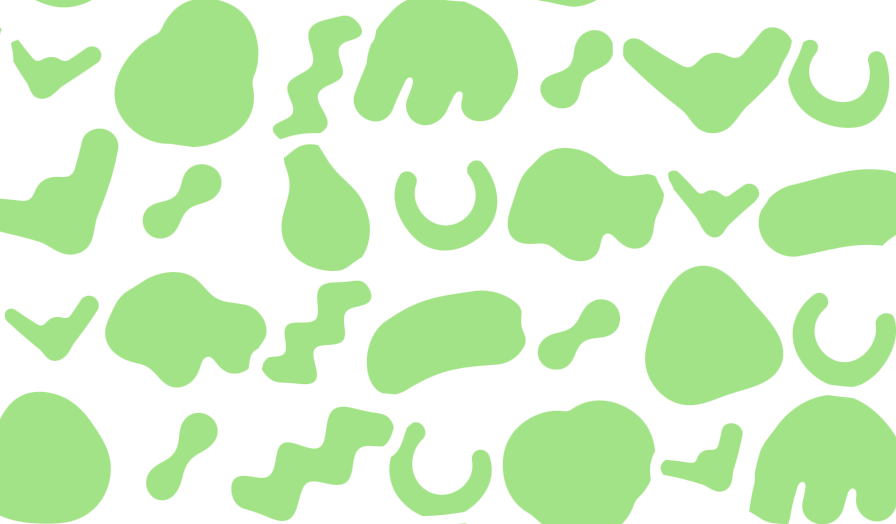
Reproduce this pattern procedurally as a Shadertoy shader.

```glsl
// Scattered soft green blobs, worms, pebbles and crescents on white.

float hash(vec2 p) {
    return fract(sin(dot(p, vec2(127.1, 311.7))) * 43758.5453);
}

float smoothMin(float a, float b, float k) {
    float h = max(k - abs(a - b), 0.0) / k;
    return min(a, b) - h * h * k * 0.25;
}

float smoothMax(float a, float b, float k) {
    return -smoothMin(-a, -b, k);
}

// Capsule whose radius changes from ra to rb
float capsule(vec2 p, vec2 a, vec2 b, float ra, float rb) {
    vec2 pa = p - a, ba = b - a;
    float h = clamp(dot(pa, ba) / dot(ba, ba), 0.0, 1.0);
    return length(pa - ba * h) - mix(ra, rb, h);
}

float roundedTriangle(vec2 p) {
    return length(p) - 0.48 * (1.0 - 0.1 * sin(3.0 * atan(p.y, p.x)));
}

// Dome with three drips of decreasing length
float drippingDome(vec2 p) {
    float d = smoothMax(length(p) - 0.53, -0.1 - p.y, 0.05);
    for (float i = 0.0; i < 3.0; i++) {
        float x = 0.37 * (i - 1.0);
        float drip = capsule(p, vec2(x, 0.05), vec2(x, -0.38 + 0.11 * i), 0.16, 0.15);
        d = smoothMin(d, drip, 0.07);
    }
    return d;
}

// Cap with a side arm and two stubby feet
float leggedCap(vec2 p) {
    float d = capsule(p, vec2(-0.2, 0.05), vec2(-0.1, 0.1), 0.31, 0.32);
    d = smoothMin(d, capsule(p, vec2(0.0), vec2(0.43, -0.06), 0.2, 0.16), 0.14);
    d = smoothMin(d, length(p - vec2(-0.43, -0.05)) - 0.14, 0.12);
    d = smoothMin(d, length(p - vec2(-0.1, -0.26)) - 0.16, 0.12);
    return smoothMin(d, length(p - vec2(0.32, -0.26)) - 0.14, 0.12);
}

// Wavy band lying on a falling diagonal
float worm(vec2 p) {
    p = mat2(0.7, 0.714, -0.714, 0.7) * vec2(p.x, -p.y);
    float bend = 0.075 * sin(p.x * 13.0);
    float width = 0.15 + 0.16 * p.x * p.x;
    return (length(vec2(max(abs(p.x) - 0.43, 0.0), p.y - bend)) - width) * 0.8;
}

// Two arms meeting at a corner with a bump between them
float boomerang(vec2 p) {
    vec2 corner = vec2(0.12, -0.24);
    float d = capsule(p, corner, vec2(-0.52, 0.14), 0.14, 0.1);
    d = smoothMin(d, capsule(p, corner, vec2(0.5, 0.32), 0.14, 0.13), 0.1);
    return smoothMin(d, length(p - vec2(0.08, 0.0)) - 0.18, 0.1);
}

float pill(vec2 p) {
    p.y += 0.2 * p.x * p.x;
    float d = capsule(p, vec2(-0.34, 0.0), vec2(0.34, 0.0), 0.26, 0.28);
    return smoothMax(d, 0.08 - length(p - vec2(0.66, -0.03)), 0.1);
}

float kidney(vec2 p) {
    float d = capsule(p, vec2(-0.14, -0.04), vec2(0.02, -0.1), 0.4, 0.43);
    return smoothMin(d, length(p - vec2(0.19, 0.14)) - 0.38, 0.03);
}

float pear(vec2 p) {
    float d = length(p - vec2(0.05, -0.16)) - 0.32;
    return smoothMin(d, capsule(p, vec2(0.0), vec2(-0.17, 0.34), 0.18, 0.14), 0.18);
}

float dumbbell(vec2 p) {
    vec2 tip = vec2(0.17, 0.1);
    float d = min(length(p - tip) - 0.12, length(p + tip) - 0.11);
    return smoothMin(d, capsule(p, -tip, tip, 0.06, 0.06), 0.1);
}

// Open ring, thickest at the bottom
float crescent(vec2 p) {
    vec2 tip = 0.27 * vec2(0.85, 0.53);
    p.x = abs(p.x);
    float d = p.x * tip.y < p.y * tip.x ? length(p - tip) : abs(length(p) - 0.27);
    return d - 0.068 + 0.06 * clamp(p.y, -0.3, 0.2);
}

float shape(vec2 p, int kind) {
    if (kind == 0) return roundedTriangle(p);
    if (kind == 1) return drippingDome(p);
    if (kind == 2) return leggedCap(p);
    if (kind == 3) return worm(p);
    if (kind == 4) return boomerang(p);
    if (kind == 5) return pill(p);
    if (kind == 6) return kidney(p);
    if (kind == 7) return pear(p);
    if (kind == 8) return dumbbell(p);
    if (kind == 9) return crescent(p);
    if (kind == 10) return boomerang(p * 2.0) * 0.5;
    return worm(p * 1.4) / 1.4;
}

void mainImage(out vec4 fragColor, in vec2 fragCoord) {
    vec2 p = fragCoord / iResolution.y * 4.0 + vec2(0.1, 0.05);
    float nearest = 9.0, second = 9.0;

    // Checkerboard of large and small shapes, jittered and turned
    for (int k = 0; k < 9; k++) {
        vec2 cell = floor(p) + vec2(k % 3 - 1, k / 3 - 1);
        bool large = mod(cell.x + cell.y, 2.0) < 0.5;
        float column = floor(cell.x * 0.5);
        int kind = large ? int(mod(3.0 * column + 2.0 * cell.y, 8.0))
                         : 8 + int(mod(column + 2.0 * cell.y, 4.0));
        vec2 jitter = vec2(hash(cell), hash(cell + 17.0)) - 0.5;
        float angle = 0.8 * (hash(cell + 41.0) - 0.5);
        float c = cos(angle), s = sin(angle), size = large ? 1.05 : 1.15;
        vec2 q = mat2(c, s, -s, c) * (p - cell - 0.5 - 0.14 * jitter) / size;
        q += 0.02 * sin(q.yx * 6.0 + 6.3 * jitter);
        float d = shape(q, kind) * size;
        second = min(second, max(nearest, d));
        nearest = min(nearest, d);
    }

    // Keep a white gap between neighbours, then smooth the edge
    float d = max(nearest, 0.5 * (nearest - second) + 0.04);
    float edge = clamp(fwidth(d), 0.001, 12.0 / iResolution.y);
    float cover = clamp(0.5 - d / edge, 0.0, 1.0);
    fragColor = vec4(mix(vec3(1.0), vec3(0.64, 0.89, 0.53), cover), 1.0);
}
```
